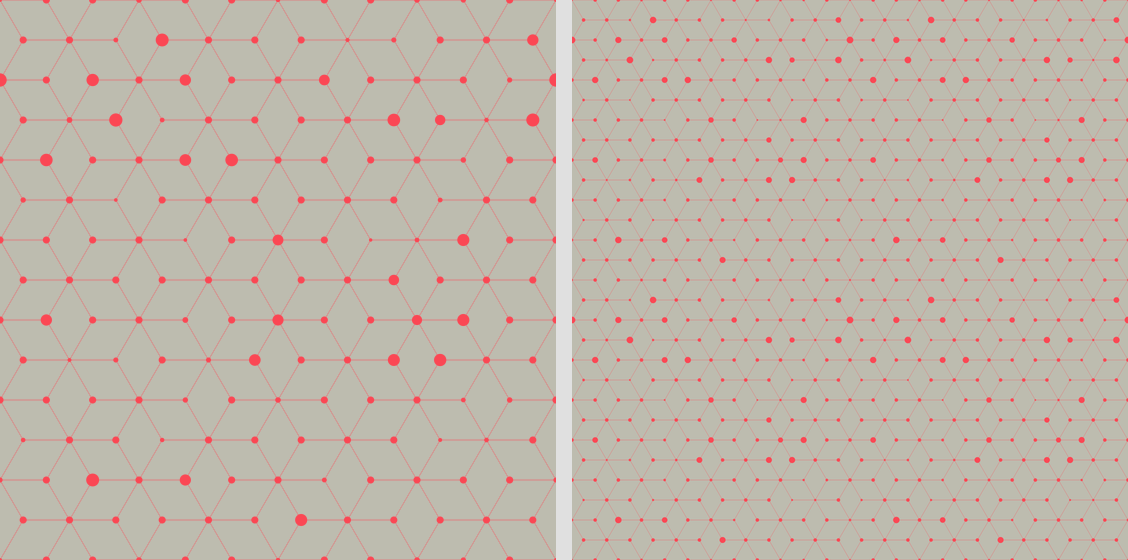
Left, the tile; right, the same tile 2 across and 2 down.
Reproduce this pattern procedurally as a WebGL 1 fragment shader.

```glsl
precision highp float;

// Rhombus lattice: thin six-armed stars join into tumbling rhombi, with a dot
// on every lattice point. Spokes come from folding the nearest star's cell;
// dot sizes come from a hash of the wrapped lattice index, so the tile repeats.

uniform vec2 u_resolution;

const vec2 LATTICE = vec2(12.0, 14.0);     // points across, rows down
const vec3 GROUND = vec3(0.741, 0.739, 0.687);
const vec3 RED = vec3(0.985, 0.28, 0.33);
const float LINE_ALPHA = 0.30;
const float LINE_HALF_WIDTH = 0.0142;      // lengths in point spacings
const float DOT_RADIUS = 0.076;
const vec2 SMALL_RADIUS = vec2(0.034, 0.062);
const vec2 LARGE_RADIUS = vec2(0.106, 0.146);
const float SMALL_SHARE = 0.20;
const float LARGE_SHARE = 0.13;
const float ROW_HEIGHT = 0.8660254;        // height of a unit triangle

float hash(vec2 cell) {
  return fract(sin(dot(cell, vec2(127.1, 311.7))) * 43758.5453);
}

float coverage(float edgeDistance, float softness) {
  return 1.0 - smoothstep(-softness, softness, edgeDistance);
}

// Offset to the nearest point of a rectangular grid
vec2 gridOffset(vec2 p, vec2 period) {
  return p - period * floor(p / period + 0.5);
}

// Distance to the nearest of the six spokes around the nearest star centre
float spokeDistance(vec2 p) {
  vec2 period = vec2(3.0, 2.0 * ROW_HEIGHT);
  vec2 a = gridOffset(p, period);
  vec2 b = gridOffset(p - 0.5 * period, period);
  vec2 q = abs(dot(a, a) < dot(b, b) ? a : b);
  return min(q.y, abs(q.x * ROW_HEIGHT - q.y * 0.5));
}

// Mostly one size, with a few small and a few large dots
float dotRadius(vec2 cell) {
  float kind = hash(cell);
  float vary = hash(cell + 57.3);
  if (kind < SMALL_SHARE) return mix(SMALL_RADIUS.x, SMALL_RADIUS.y, vary);
  if (kind > 1.0 - LARGE_SHARE) return mix(LARGE_RADIUS.x, LARGE_RADIUS.y, vary);
  return DOT_RADIUS;
}

// Signed distance to the edge of the nearest dot
float dotDistance(vec2 grid) {
  float row = floor(grid.y + 0.5);
  float stagger = 0.5 * mod(row, 2.0);
  float column = floor(grid.x - stagger + 0.5);
  vec2 offset = (grid - vec2(column + stagger, row)) * vec2(1.0, ROW_HEIGHT);
  return length(offset) - dotRadius(mod(vec2(column, row), LATTICE));
}

void main() {
  vec2 grid = gl_FragCoord.xy / u_resolution * LATTICE;
  float pixel = LATTICE.x / u_resolution.x;

  float spokes = spokeDistance(grid * vec2(1.0, ROW_HEIGHT)) - LINE_HALF_WIDTH;
  vec3 color = mix(GROUND, RED, LINE_ALPHA * coverage(spokes, 0.3 * pixel));
  color = mix(color, RED, coverage(dotDistance(grid), 0.7 * pixel));

  gl_FragColor = vec4(color, 1.0);
}
```
